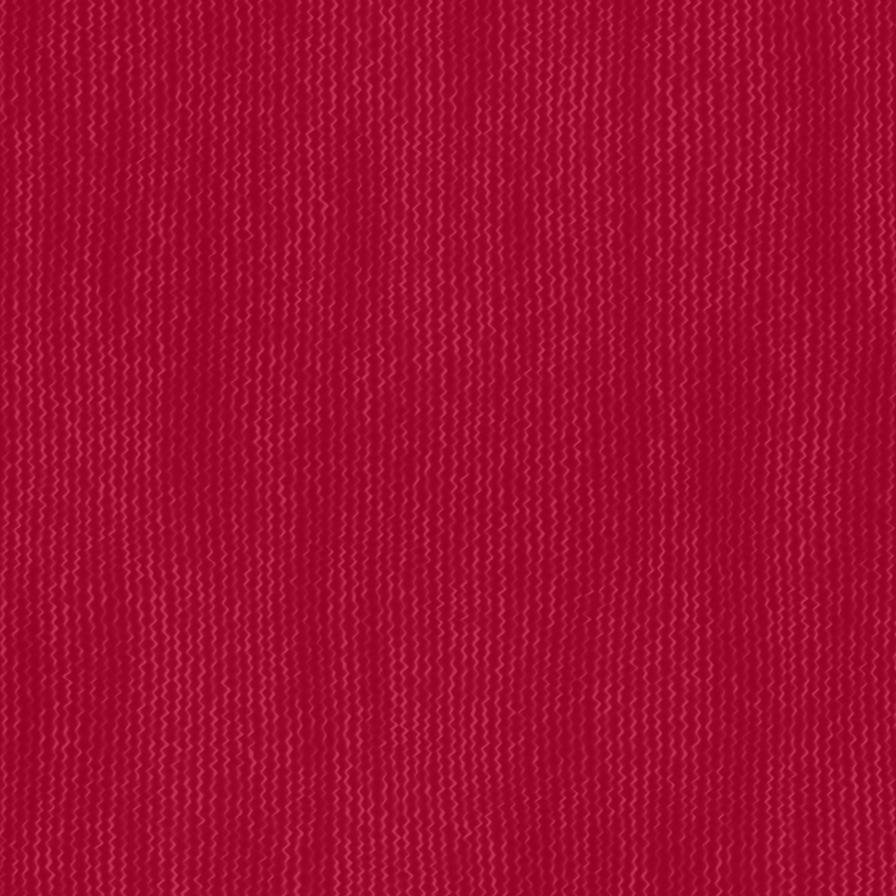
Give the GLSL for this texture, as a Shadertoy shader.

```glsl
// Crimson embossed cardstock: fine upright ribs, each a wavering chain of small
// lit crescents. Neighbouring ribs are summed as soft profiles, bent by layered
// sines, and their relief is varied by value noise before colouring.

#define RIBS 74.0          // ribs across the canvas
#define BEADS 82.0         // crescents along the canvas height
#define WAVER 0.13         // sideways swing of a rib, in rib widths
#define CREST_WIDTH 0.135  // half width of the lit edge, in rib widths
#define BODY_WIDTH 0.33    // half width of the soft rib body
#define CREST_GAIN 0.88
#define BODY_GAIN 0.27
#define GRAIN 0.16         // contrast of the paper fibre
#define DEEP_RED vec3(0.587, 0.004, 0.147)
#define LIT_RED vec3(0.725, 0.150, 0.288)

const float TAU = 6.2831853;

float hash(vec2 p) {
    vec3 q = fract(vec3(p.xyx) * 0.1031);
    q += dot(q, q.yzx + 33.33);
    return fract((q.x + q.y) * q.z);
}

float noise(vec2 p) {
    vec2 cell = floor(p);
    vec2 f = fract(p);
    f = f * f * (3.0 - 2.0 * f);
    float low = mix(hash(cell), hash(cell + vec2(1, 0)), f.x);
    float high = mix(hash(cell + vec2(0, 1)), hash(cell + vec2(1, 1)), f.x);
    return mix(low, high, f.y);
}

// Slow sideways drift that makes the ribs lean and crowd together
float drift(vec2 p) {
    float bend = 0.0022 * sin(p.y * 9.0 + p.x * 11.0);
    bend += 0.0014 * sin(p.y * 21.0 - p.x * 17.0 + 1.3);
    return bend + 0.007 * (noise(p * vec2(7.0, 5.0) + 40.0) - 0.5);
}

// Light on one rib: x is the distance from its axis, y runs along it
float ribLight(float rib, float x, float y) {
    float seed = hash(vec2(rib, 7.0));
    float bead = y * BEADS + seed * 5.0 + 1.4 * noise(vec2(rib * 0.37, y * 14.0));
    float lane = rib * 13.0 + 200.0;

    float axis = 0.14 * (seed - 0.5);
    axis += WAVER * sin(TAU * bead);
    axis += 0.34 * (noise(vec2(lane, bead * 1.3)) - 0.5);

    float pulse = 0.72 + 0.28 * sin(TAU * bead + 1.2);
    float strength = pulse * mix(0.3, 1.75, noise(vec2(lane + 5.0, bead * 1.1)));
    float width = CREST_WIDTH * mix(0.8, 1.25, noise(vec2(lane + 9.0, bead * 1.7)));

    float d = x - axis;
    float crest = exp(-d * d / (width * width));
    float e = x - axis * 0.5;
    float body = exp(-e * e / (BODY_WIDTH * BODY_WIDTH));
    float shade = exp(-pow((d - 0.3) / 0.14, 2.0));
    return CREST_GAIN * strength * crest + BODY_GAIN * body - 0.07 * strength * shade;
}

void mainImage(out vec4 fragColor, in vec2 fragCoord) {
    vec2 p = fragCoord / iResolution.y;
    float across = (p.x + drift(p)) * RIBS;
    float nearest = floor(across);

    // Sum the rib under this point and its neighbours
    float light = 0.0;
    for (int i = -1; i <= 1; i++) {
        float rib = nearest + float(i);
        light += ribLight(rib, across - rib - 0.5, p.y);
    }

    // Pressed-flat streaks and broad uneven patches
    float streak = noise(vec2(across * 0.42, p.y * 4.0) + 90.0);
    float patchTone = noise(p * 4.5 + 15.0);
    float relief = mix(0.62, 1.14, smoothstep(0.1, 0.65, streak));
    relief *= mix(0.84, 1.16, patchTone);
    light = light * relief + 0.06 * (patchTone - 0.5);

    // Fine paper fibre
    float fibre = 0.6 * noise(p * 330.0) + 0.4 * noise(p * 170.0 + 60.0);
    light += GRAIN * (fibre - 0.5);

    vec3 color = mix(DEEP_RED, LIT_RED, clamp(light, -0.08, 1.2));
    fragColor = vec4(clamp(color, 0.0, 1.0), 1.0);
}
```
